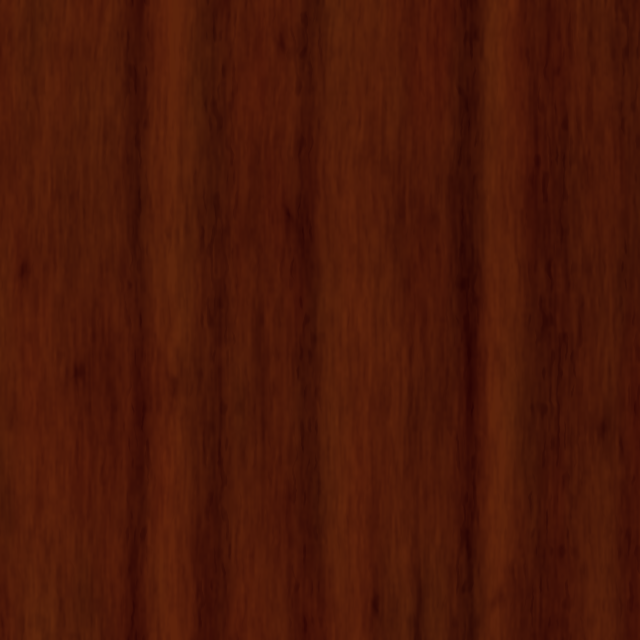
A Shadertoy shader for this texture:

```glsl
float hash(vec2 p) {
    vec3 q = fract(vec3(p.xyx) * 0.1031);
    q += dot(q, q.yzx + 33.33);
    return fract((q.x + q.y) * q.z);
}

float noise(vec2 p) {
    vec2 i = floor(p), f = fract(p);
    f = f * f * (3.0 - 2.0 * f);
    return mix(mix(hash(i), hash(i + vec2(1, 0)), f.x),
               mix(hash(i + vec2(0, 1)), hash(i + vec2(1, 1)), f.x), f.y);
}

// Noise centred on zero, summed over three octaves
float fbm(vec2 p) {
    float sum = 0.0, amp = 0.5;
    for (int i = 0; i < 3; i++) {
        sum += amp * (noise(p) - 0.5);
        p = p * 2.03 + 17.7;
        amp *= 0.5;
    }
    return sum;
}

// Broad vertical bands: centre, half width, brightness change
float broadBands(float x) {
    vec3 bands[10] = vec3[10](
        vec3(0.05, 0.040, 0.10), vec3(0.215, 0.018, -0.32),
        vec3(0.27, 0.028, 0.22), vec3(0.34, 0.030, -0.25),
        vec3(0.48, 0.020, -0.31), vec3(0.56, 0.050, 0.16),
        vec3(0.735, 0.018, -0.37), vec3(0.78, 0.026, 0.27),
        vec3(0.86, 0.040, -0.25), vec3(0.985, 0.020, -0.22));
    float sum = 0.0;
    for (int i = 0; i < 10; i++) {
        float d = (x - bands[i].x) / bands[i].y;
        sum += bands[i].z * exp(-d * d);
    }
    return sum;
}

// Sparse small knots, each with a soft smoky halo
float knots(vec2 uv) {
    vec2 grid = vec2(6.0, 4.0), cell = floor(uv * grid);
    float dark = 0.0;
    for (int j = -1; j <= 1; j++)
    for (int i = -1; i <= 1; i++) {
        vec2 id = cell + vec2(i, j);
        float present = step(0.70, hash(id + 41.0));
        vec2 centre = (id + 0.2 + 0.6 * vec2(hash(id + 3.0), hash(id + 9.0))) / grid;
        vec2 d = uv - centre;
        d.x += d.y * (hash(id + 27.0) - 0.5) * 0.6;
        d += 0.020 * vec2(fbm(uv * 45.0), fbm(uv * 40.0 + 8.0));
        float core = exp(-dot(d / vec2(0.007, 0.016), d / vec2(0.007, 0.016)));
        float halo = exp(-dot(d / vec2(0.028, 0.05), d / vec2(0.028, 0.05)));
        dark += present * (0.32 * core + 0.16 * halo);
    }
    return dark;
}

void mainImage(out vec4 fragColor, in vec2 fragCoord) {
    vec2 uv = fragCoord / iResolution.xy;

    // Slow sideways drift of the grain
    float x = uv.x + 0.016 * fbm(vec2(uv.x * 5.0, uv.y * 3.0))
                   + 0.005 * fbm(vec2(uv.x * 25.0, uv.y * 16.0));
    float bands = broadBands(x);
    float tone = 0.735 + bands;

    // Streaks from wide to thin, and cloudy patches
    tone += 0.32 * fbm(vec2(x * 22.0, uv.y * 1.6));
    tone += 0.28 * fbm(vec2(x * 65.0 + 5.0, uv.y * 3.0));
    tone += 0.25 * fbm(uv * vec2(9.0, 6.0) + 31.0);

    // Hair-thin fibres and fine mottling
    tone += 0.19 * (noise(vec2(x * 150.0, uv.y * 14.0)) - 0.5);
    tone += 0.21 * (noise(vec2(x * 235.0 + 9.0, uv.y * 38.0)) - 0.5);
    tone += 0.09 * (noise(uv * vec2(190.0, 130.0)) - 0.5);

    // Thin dark veins, fading in and out along their length
    float vein = smoothstep(0.78, 0.98, noise(vec2(x * 75.0 + 60.0, uv.y * 2.2)));
    tone -= 0.16 * vein * smoothstep(0.3, 0.7, noise(vec2(x * 12.0, uv.y * 5.0)));

    // Short wavy pores, strongest in the dark bands
    float wave = 0.010 * fbm(uv * vec2(30.0, 45.0));
    float pores = smoothstep(0.60, 0.92, noise(vec2((x + wave) * 180.0, uv.y * 36.0)));
    tone -= pores * mix(0.08, 0.19, smoothstep(0.0, -0.18, bands));
    tone -= knots(uv);

    // Deep red-brown to warm brown, with slight shifts of hue
    vec3 color = mix(vec3(0.16, 0.015, 0.010), vec3(0.35, 0.13, 0.042), clamp(tone, 0.0, 1.1));
    float redness = fbm(vec2(x * 16.0 + 70.0, uv.y * 3.0));
    color += redness * vec3(0.022, -0.024, -0.004);
    fragColor = vec4(color, 1.0);
}
```
